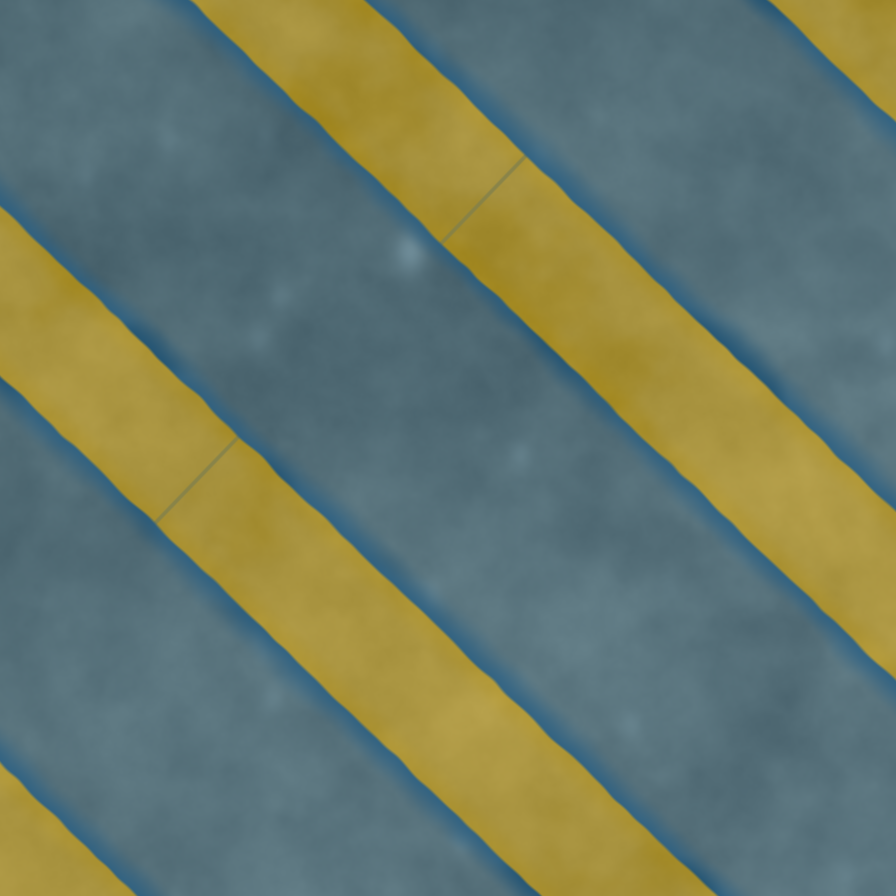
Reproduce this texture procedurally as a Shadertoy shader.

```glsl
// Painted diagonal hazard stripes: ochre bands on weathered blue-grey metal.
// Bands are a repeated distance along a tilted axis, with a blue fringe and one
// cross seam each; layered value noise and hashed spots add the wear.

const vec3 METAL  = vec3(0.330, 0.434, 0.472);
const vec3 FRINGE = vec3(0.165, 0.375, 0.515);
const vec3 OCHRE  = vec3(0.660, 0.578, 0.248);
const vec3 AMBER  = vec3(0.670, 0.565, 0.160);
const vec3 SEAM   = vec3(0.500, 0.500, 0.300);
const vec3 SCUFF  = vec3(0.480, 0.600, 0.650);

const float PERIOD = 0.448;      // spacing between band centres
const float HALF_WIDTH = 0.068;  // half the width of a band
const float OFFSET = 0.2328;     // centre of band zero

// Integer hash of a lattice cell, in 0..1
float hash(vec2 cell, uint seed) {
    uvec2 q = uvec2(ivec2(cell) + 4096);
    uint h = q.x * 1597334677u ^ q.y * 3812015801u ^ seed * 2798796415u;
    h = (h ^ (h >> 16)) * 2146121005u;
    h = (h ^ (h >> 15)) * 2221713035u;
    h ^= h >> 16;
    return float(h & 65535u) / 65535.0;
}

float valueNoise(vec2 p, uint seed) {
    vec2 cell = floor(p);
    vec2 f = fract(p);
    f = f * f * (3.0 - 2.0 * f);
    float low = mix(hash(cell, seed), hash(cell + vec2(1, 0), seed), f.x);
    float high = mix(hash(cell + vec2(0, 1), seed), hash(cell + vec2(1, 1), seed), f.x);
    return mix(low, high, f.y);
}

// Layered noise centred on zero
float fbm(vec2 p, uint seed) {
    float sum = 0.0;
    float amplitude = 0.5;
    for (uint i = 0u; i < 4u; i++) {
        sum += amplitude * (valueNoise(p, seed + i) - 0.5);
        p = mat2(1.6, 1.2, -1.2, 1.6) * p + 3.7;
        amplitude *= 0.58;
    }
    return sum;
}

// Soft vertical smudge around a centre
float smudge(vec2 p, vec2 centre, float radius) {
    vec2 d = (p - centre) / (radius * vec2(0.8, 1.1));
    return exp(-dot(d, d));
}

// Faint pale spots scattered one per cell, most cells left empty
float spots(vec2 p, float cells) {
    vec2 home = floor(p * cells);
    float sum = 0.0;
    for (int y = -1; y <= 1; y++)
    for (int x = -1; x <= 1; x++) {
        vec2 cell = home + vec2(x, y);
        vec2 centre = cell + vec2(hash(cell, 31u), hash(cell, 32u));
        float strength = smoothstep(0.6, 1.0, hash(cell, 33u));
        sum += strength * smudge(p * cells, centre, 0.14);
    }
    return sum;
}

void mainImage(out vec4 fragColor, in vec2 fragCoord) {
    vec2 uv = fragCoord / iResolution.xy;
    vec2 p = vec2(uv.x, 1.0 - uv.y);
    float pixel = 1.0 / min(iResolution.x, iResolution.y);
    float soft = max(0.0022, pixel);

    // Band coordinates: across the stripes and along them
    vec2 direction = normalize(vec2(1.0, 0.965));
    float across = dot(p, vec2(-direction.y, direction.x)) - OFFSET;
    float along = dot(p, direction);
    float band = round(across / PERIOD);
    float wobble = 0.003 * (valueNoise(p * 45.0, 5u) - 0.5);
    float edge = abs(across - band * PERIOD) - HALF_WIDTH + wobble;

    // Shared wear at two scales
    float blotch = fbm(p * 7.0, 11u);
    float grain = fbm(p * 30.0, 17u);

    // Metal with a blue fringe that thickens and darkens in places
    vec3 metal = METAL + vec3(0.95, 1.0, 0.95) * (0.13 * blotch + 0.045 * grain);
    metal += 0.025 * (p.x + p.y - 1.0);
    metal = mix(metal, SCUFF, 0.3 * spots(p, 9.0));
    metal = mix(metal, SCUFF, 0.7 * smudge(p, vec2(0.458, 0.281), 0.022));
    float fringeWidth = 0.032 + 0.03 * blotch;
    float fringe = 1.0 - smoothstep(-0.004, fringeWidth, edge);
    float grime = smoothstep(0.58, 0.9, valueNoise(p * 13.0, 23u));
    metal = mix(metal, FRINGE - 0.06 * grime, 0.85 * fringe);

    // Paint, more saturated towards its borders and in worn patches
    float rim = smoothstep(-0.030, 0.0, edge);
    float patches = smoothstep(0.05, 0.3, -blotch);
    vec3 paint = mix(OCHRE, AMBER, clamp(0.65 * rim + 0.5 * patches, 0.0, 1.0));
    paint += vec3(0.12, 0.11, 0.10) * blotch + 0.04 * grain;

    // One thin seam across each band, shifting slightly from band to band
    float seamDistance = abs(along - (0.530 - 0.013 * band));
    float seam = 1.0 - smoothstep(0.0008, 0.0012 + soft, seamDistance);
    paint = mix(paint, SEAM, 0.75 * seam);

    float coverage = 1.0 - smoothstep(-soft, soft, edge);
    fragColor = vec4(mix(metal, paint, coverage), 1.0);
}
```
